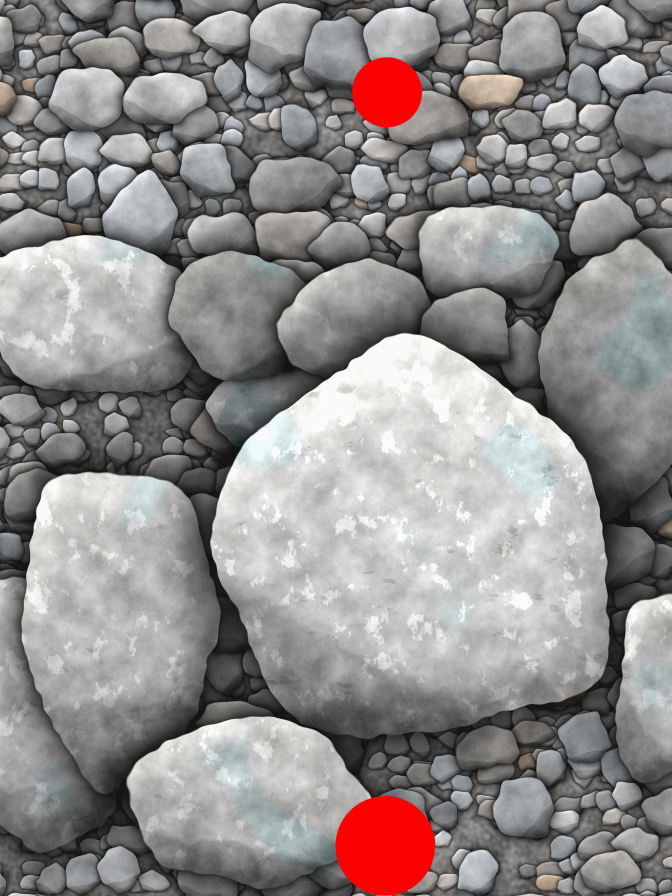
Reproduce this texture procedurally as a Shadertoy shader.

```glsl
vec2 hash2(vec2 p) {
    vec3 k = fract(p.xyx * vec3(0.1031, 0.1030, 0.0973));
    k += dot(k, k.yzx + 33.33);
    return fract((k.xx + k.yz) * k.zy);
}

float cornerDot(vec2 cell, vec2 f, vec2 corner) {
    return dot(hash2(cell + corner + 80.0) * 2.0 - 1.0, f - corner);
}

float gradientNoise(vec2 p) {
    vec2 cell = floor(p), f = fract(p);
    vec2 u = f * f * f * (f * (f * 6.0 - 15.0) + 10.0);
    return mix(mix(cornerDot(cell, f, vec2(0, 0)), cornerDot(cell, f, vec2(1, 0)), u.x),
               mix(cornerDot(cell, f, vec2(0, 1)), cornerDot(cell, f, vec2(1, 1)), u.x), u.y);
}

float fbm(vec2 p) {
    float sum = 0.0, amp = 0.6;
    for (int i = 0; i < 5; i++) {
        sum += amp * gradientNoise(p);
        p = mat2(1.6, 1.2, -1.2, 1.6) * p + 3.7;
        amp *= 0.62;
    }
    return sum;
}

// Rounded convex polygon: xy is the blended edge normal, z the distance
vec3 stoneShape(vec2 q, float seed) {
    vec3 sum = vec3(0);
    for (int i = 0; i < 8; i++) {
        vec2 h = hash2(vec2(seed, float(i) * 7.3));
        float a = (float(i) + h.x * 0.8) * 0.7854;
        vec2 n = vec2(cos(a), sin(a));
        float reach = (0.84 + 0.18 * h.y) * (1.0 + 0.15 * abs(sin(2.0 * a)));
        sum += vec3(n, 1) * exp(16.0 * (dot(q, n) - reach));
    }
    return vec3(sum.xy / sum.z, log(sum.z) / 16.0);
}

// Draws one lit stone and its contact shadow over the colour below
vec3 layStone(vec3 below, vec2 p, vec2 size, float seed, vec3 tone, float grain) {
    vec2 q = p / size, h = hash2(vec2(seed, 91.7));
    q.x += q.y * (h.x - 0.5) * 0.3;
    if (dot(q, q) > 4.0) return below;

    vec3 shape = stoneShape(q, seed);
    float reach = min(size.x, size.y), px = 0.8 / iResolution.y;
    float shadow = 0.72 * exp(-max(shape.z, 0.0) / 0.15);

    // Bevelled rim, plus a darker facet below a crease
    float rim = smoothstep(-0.38, 0.0, shape.z);
    float light = 1.04 + rim * (dot(shape.xy, vec2(-0.12, 0.26)) - 0.07);
    vec2 down = normalize(vec2(h.y - 0.4, -0.6));
    light -= 0.19 * smoothstep(-0.03, 0.05, dot(q, down) - 0.58 + grain * 0.25);
    light -= 0.1 * dot(q, down);
    vec3 stone = tone * light + grain * 0.3;
    return mix(below * (1.0 - shadow), stone, smoothstep(px, -px, shape.z * reach));
}

void mainImage(out vec4 fragColor, in vec2 fragCoord) {
    vec2 p = fragCoord / iResolution.y;
    p.x += 0.375 - 0.5 * iResolution.x / iResolution.y;

    // Surface texture and ragged outlines
    float grain = fbm(p * 26.0);
    float fleck = smoothstep(0.12, 0.24, fbm(p * vec2(32, 25) + 9.0));
    float pit = smoothstep(0.24, 0.36, fbm(p * vec2(22, 40) + 31.0));
    vec2 ragged = p + 0.010 * vec2(gradientNoise(p * 11.0), gradientNoise(p * 11.0 + 40.0))
                    + 0.005 * vec2(gradientNoise(p * 55.0), gradientNoise(p * 55.0 + 17.0));

    // Sandy ground
    vec3 col = vec3(0.50, 0.495, 0.49) + 0.35 * grain + 0.2 * gradientNoise(p * 160.0);

    // Gravel, from fine to coarse
    for (int layer = 0; layer < 3; layer++) {
        float cell = 0.023 * pow(1.75, float(layer));
        vec2 home = floor(ragged / cell);
        for (int k = 0; k < 9; k++) {
            vec2 id = home + vec2(k % 3 - 1, 1 - k / 3);
            vec2 key = id + float(layer) * 57.0 + 20.0;
            vec2 h = hash2(key), g = hash2(key + 130.0);
            vec2 center = (id + 0.5 + 0.55 * (h - 0.5)) * cell;
            float sand = smoothstep(0.0, 0.3, gradientNoise(center * 5.0 + 2.0))
                       + 0.4 * smoothstep(0.25, 0.1, center.y);
            if (g.x > 0.85 - 0.14 * float(layer) - 0.5 * sand) continue;
            vec2 size = cell * (0.36 + 0.22 * g.y) * vec2(0.92 + 0.4 * h.x, 1.08 - 0.3 * h.x);
            vec3 tone = vec3(0.52 + 0.22 * h.y);
            tone += (h.x - 0.5) * vec3(0.03, 0.0, -0.03);
            tone = mix(tone, vec3(0.65, 0.54, 0.43), 0.6 * step(0.975, h.x));
            col = layStone(col, ragged - center, size, dot(key, vec2(1.7, 9.1)), tone, grain);
        }
    }

    // Boulders, back to front: centre and half size
    vec4 boulders[12] = vec4[12](
        vec4(0.690, 0.575, 0.088, 0.145), vec4(0.095, 0.648, 0.125, 0.088),
        vec4(0.315, 0.540, 0.078, 0.052), vec4(0.273, 0.646, 0.072, 0.072),
        vec4(0.540, 0.718, 0.080, 0.052), vec4(0.402, 0.636, 0.084, 0.066),
        vec4(0.525, 0.632, 0.049, 0.047), vec4(0.045, 0.205, 0.096, 0.145),
        vec4(0.131, 0.315, 0.108, 0.162), vec4(0.460, 0.378, 0.222, 0.206),
        vec4(0.274, 0.104, 0.136, 0.086), vec4(0.745, 0.235, 0.054, 0.105));
    float tones[12] = float[12](0.56, 0.72, 0.69, 0.53, 0.67, 0.62,
                                0.60, 0.69, 0.70, 0.77, 0.68, 0.67);
    float tint = smoothstep(0.15, 0.4, gradientNoise(p * 9.0 + 5.0));
    for (int i = 0; i < 12; i++) {
        vec4 b = boulders[i];
        float bright = smoothstep(0.5, 0.78, tones[i]);
        vec3 tone = vec3(tones[i]) + vec3(0.004, 0.0, -0.008);
        tone += bright * (0.15 * fleck - 0.10 * pit) + tint * vec3(-0.05, 0.01, 0.02);
        col = layStone(col, ragged - b.xy, b.zw, float(i) * 3.7 + 5.0, tone, grain);
    }

    // Two flat red discs
    float disc = min(length(p - vec2(0.432, 0.897)) - 0.039,
                     length(p - vec2(0.430, 0.056)) - 0.0555);
    float px = 0.8 / iResolution.y;
    col = mix(clamp(col, 0.08, 0.98), vec3(0.99, 0, 0), smoothstep(px, -px, disc));
    fragColor = vec4(col, 1);
}
```
